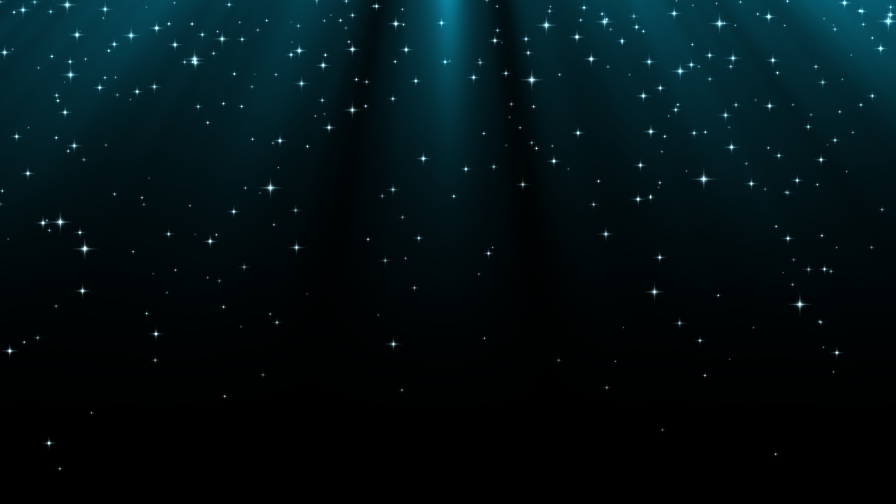
Reproduce this background procedurally as a Shadertoy shader.

```glsl
// Deep teal water lit from above: soft shafts fan out from a point over the
// top edge and fade to black with depth, under a drift of four-armed sparkles.
// Shafts are bell curves in fan slope; sparkles are jittered hashed grids.

const vec3 WATER_TINT = vec3(0.06, 0.82, 1.0);
const vec3 SPARKLE_TINT = vec3(0.76, 0.93, 1.0);
const float FAN_HEIGHT = 0.78; // height of the light source over the top edge

float hash(vec2 p) {
    vec3 q = fract(p.xyx * vec3(0.1031, 0.1030, 0.0973));
    q += dot(q, q.yzx + 33.33);
    return fract((q.x + q.y) * q.z);
}

vec2 gradientAt(vec2 cell) {
    float angle = 6.2832 * hash(cell + 91.0);
    return vec2(cos(angle), sin(angle));
}

// Gradient noise, roughly -0.7 to 0.7
float noise(vec2 p) {
    vec2 i = floor(p), f = p - i;
    vec2 u = f * f * f * (f * (f * 6.0 - 15.0) + 10.0);
    vec2 e = vec2(1.0, 0.0);
    float low = mix(dot(gradientAt(i), f), dot(gradientAt(i + e), f - e), u.x);
    float high = mix(dot(gradientAt(i + e.yx), f - e.yx),
                     dot(gradientAt(i + 1.0), f - 1.0), u.x);
    return mix(low, high, u.y);
}

float bell(float x, float centre, float width) {
    float t = (x - centre) / width;
    return exp(-t * t);
}

// Strength of the light shafts at a fan slope and depth
float shafts(float slope, float depth) {
    float light = 0.62;
    light += 0.75 * bell(slope, 0.0, 0.035) * exp(-3.0 * depth);
    light += 0.30 * bell(slope, -0.01, 0.09);
    light -= 0.40 * bell(slope, -0.17, 0.06);
    light -= 0.42 * bell(slope, 0.13, 0.05);
    light += 0.20 * bell(slope, -0.36, 0.08);
    light += 0.30 * bell(slope, -0.80, 0.20);
    light += 0.30 * bell(slope, 0.50, 0.13);
    light += 0.55 * bell(slope, 1.05, 0.25);
    light += 0.22 * noise(vec2(slope * 9.0, depth * 0.6 + 4.0));
    light += 0.10 * noise(vec2(slope * 24.0, depth * 0.8 + 17.0));
    return max(light, 0.0);
}

// Four tapered arms around a small glowing core
float sparkle(vec2 offset, float reach, float thickness) {
    vec2 a = abs(offset);
    vec2 taper = max(1.0 - a / (reach * vec2(1.1, 1.0)), 0.0);
    vec2 thin = exp(-a.yx * a.yx / (thickness * thickness));
    float arms = dot(taper * taper, thin);
    float core = exp(-dot(a, a) / (reach * reach * 0.045));
    return 0.65 * arms + 0.6 * core;
}

// Chance that a sparkle exists: dense near the surface, sparse mid-water
float sparkleChance(vec2 p, float middle) {
    float depth = clamp(1.0 - p.y, 0.0, 0.95);
    float chance = pow(1.0 - depth / 0.95, 1.6);
    chance *= 1.0 - 0.45 * bell(p.x, middle - 0.1, 0.28) * smoothstep(0.0, 0.25, depth);
    return chance * (1.0 + 0.9 * noise(p * 5.0 + 7.0));
}

float sparkleLayer(vec2 p, float middle, float size, float reach, float amount,
                   float seed, float thickness) {
    vec2 home = floor(p / size);
    float sum = 0.0;
    for (int y = -1; y <= 1; y++) {
        for (int x = -1; x <= 1; x++) {
            vec2 cell = home + vec2(x, y);
            vec2 key = cell + seed;
            vec2 centre = (cell + vec2(hash(key), hash(key + 37.0))) * size;
            float present = step(hash(key + 71.0), amount * sparkleChance(centre, middle));
            float power = hash(key + 113.0);
            float arm = reach * mix(0.5, 1.15, power);
            sum += present * mix(0.3, 1.1, power) * sparkle(p - centre, arm, thickness);
        }
    }
    return sum;
}

void mainImage(out vec4 fragColor, in vec2 fragCoord) {
    vec2 p = fragCoord / iResolution.y;
    float middle = 0.5 * iResolution.x / iResolution.y;
    float depth = 1.0 - p.y;

    // Water: fan of shafts times the fade with depth
    float slope = (p.x - middle) / (depth + FAN_HEIGHT);
    float fade = pow(max(1.0 - depth / 0.88, 0.0), 2.2);
    float light = 0.36 * fade * shafts(slope, depth);
    light *= 1.0 + 0.12 * noise(p * 4.0);
    vec3 color = WATER_TINT * light + vec3(0.0, 0.004, 0.006) * p.y;

    // Sparkles: fine dust, common stars and a few large ones
    float thickness = max(0.0016, 0.6 / iResolution.y);
    float glints = 0.55 * sparkleLayer(p, middle, 0.042, 0.008, 0.45, 11.0, thickness);
    glints += 0.85 * sparkleLayer(p, middle, 0.058, 0.017, 0.80, 53.0, thickness);
    glints += sparkleLayer(p, middle, 0.110, 0.026, 0.75, 97.0, thickness);
    color += SPARKLE_TINT * glints;

    fragColor = vec4(min(color, 1.0), 1.0);
}
```
